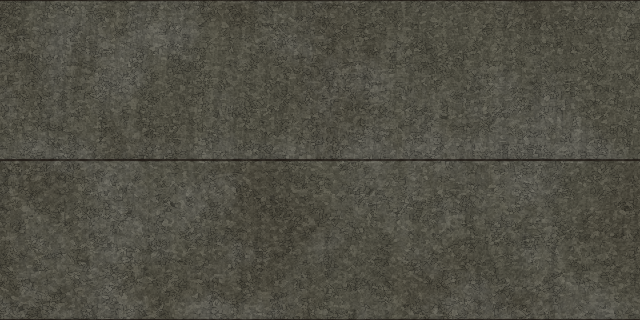
Give the GLSL for this texture, as a Shadertoy shader.

```glsl
// Two wide weathered boards of dark olive grey, stacked and split by thin grooves.
// Warped cellular noise gives crisp pebbles with broken dark creases; value noise
// adds cool wear and faint drag marks, and a loop scatters short dark streaks.

const float BOARDS = 2.0;            // boards down the canvas, one across
const float GROOVE_HALF = 0.0027;    // in canvas heights
const float GROOVE_SOFT = 0.0024;
const float LIP_WIDTH = 0.007;
const float PEBBLE_FREQ = 92.0;
const float PEBBLE_TONE = 0.082;
const float CREASE_DEPTH = 0.27;
const float SPECKLE = 0.085;
const float STREAK_DEPTH = 0.30;
const int STREAKS = 12;              // per board

const vec3 OLIVE = vec3(0.309, 0.303, 0.258);
const vec3 UMBER = vec3(0.284, 0.273, 0.229);
const vec3 COOL_WEAR = vec3(0.364, 0.360, 0.330);
const vec3 GROOVE = vec3(0.115, 0.090, 0.072);
const vec3 GRAIN_TINT = vec3(1.0, 0.98, 0.90);

float hash(vec2 p) {
    return fract(sin(dot(p, vec2(127.1, 311.7))) * 43758.5);
}

float noise(vec2 p) {
    vec2 cell = floor(p);
    vec2 f = fract(p);
    f = f * f * (3.0 - 2.0 * f);
    float low = mix(hash(cell), hash(cell + vec2(1.0, 0.0)), f.x);
    float high = mix(hash(cell + vec2(0.0, 1.0)), hash(cell + vec2(1.0)), f.x);
    return mix(low, high, f.y);
}

float fbm(vec2 p) {
    float sum = 0.0;
    float weight = 0.5;
    for (int i = 0; i < 5; i++) {
        sum += weight * noise(p);
        p = p * 2.03 + 17.3;
        weight *= 0.55;
    }
    return sum / 1.055;
}

// Cellular grain: x is the gap to the next pebble, y the tone of this pebble.
vec2 pebbles(vec2 p) {
    vec2 cell = floor(p);
    float nearest = 9.0;
    float second = 9.0;
    float tone = 0.0;
    for (int j = -1; j <= 1; j++) {
        for (int i = -1; i <= 1; i++) {
            vec2 id = cell + vec2(float(i), float(j));
            float d = length(id + vec2(hash(id), hash(id + 57.0)) - p);
            second = min(second, max(d, nearest));
            if (d < nearest) {
                nearest = d;
                tone = hash(id + 113.0);
            }
        }
    }
    return vec2(second - nearest, tone);
}

// Short, thin, ragged vertical stains at random places on one board.
float darkStreaks(vec2 p, float board, float aspect) {
    float total = 0.0;
    for (int i = 0; i < STREAKS; i++) {
        vec2 seed = vec2(float(i) + 1.0, board * 19.0 + 3.0);
        vec2 center = vec2(hash(seed) * aspect,
                           (board + 0.1 + 0.8 * hash(seed + 41.0)) / BOARDS);
        vec2 size = vec2(mix(0.002, 0.008, hash(seed + 73.0)),
                         mix(0.020, 0.090, hash(seed + 97.0)));
        vec2 d = (p - center) / size;
        total += exp(-dot(d, d)) * mix(0.2, 0.9, hash(seed + 11.0));
    }
    return min(total, 1.0) * smoothstep(0.2, 0.65, noise(p * vec2(110.0, 70.0)));
}

void mainImage(out vec4 fragColor, in vec2 fragCoord) {
    vec2 p = fragCoord / iResolution.y;
    float aspect = iResolution.x / iResolution.y;
    float board = floor(p.y * BOARDS);
    float along = fract(p.y * BOARDS);                 // 0 at board bottom, 1 at top
    vec2 q = p + board * vec2(7.3, 2.9);               // separate wear per board

    // Broad tone: brown areas, then grainy cool wear low on the board and at left.
    float patches = fbm(q * vec2(3.6, 3.0));
    vec3 color = mix(UMBER, OLIVE, smoothstep(0.25, 0.65, patches));
    float lowerWear = 1.0 - smoothstep(0.02, 0.22, along);
    float leftWear = 1.0 - smoothstep(0.05, 0.60, p.x);
    float wearField = fbm(q * vec2(6.0, 5.0) + 53.0) + 0.15 * (noise(q * 75.0) - 0.5);
    float wear = smoothstep(0.42, 0.92, wearField + 0.20 * lowerWear + 0.07 * leftWear);
    color = mix(color, COOL_WEAR, 0.85 * wear);

    // Fine drag marks and stains.
    float drag = fbm(q * vec2(48.0, 4.5)) - 0.5;
    color *= 1.0 + drag * mix(0.06, 0.30, noise(q * 2.7 + 9.0));
    color *= 1.0 - STREAK_DEPTH * darkStreaks(p, board, aspect);

    // Irregular pebbles of skewed brightness, with creases that come and go.
    vec2 warp = vec2(noise(q * 60.0), noise(q * 60.0 + 29.0)) - 0.5;
    vec2 grain = pebbles((q + 0.012 * warp) * PEBBLE_FREQ * vec2(0.85, 1.15));
    float crease = 1.0 - smoothstep(0.03, 0.24, grain.x);
    float broken = smoothstep(0.35, 0.70, noise(q * vec2(42.0, 50.0) + 5.0));
    float speck = noise(q * 240.0) - 0.5;
    color += (grain.y * grain.y - 0.30) * PEBBLE_TONE * GRAIN_TINT;
    color += speck * SPECKLE * GRAIN_TINT;
    color *= 1.0 - CREASE_DEPTH * crease * broken;
    color += 0.012 * GRAIN_TINT;

    // Broken pale lip under each groove, then the soft, uneven groove itself.
    float fromTop = (1.0 - along) / BOARDS;
    float edge = min(along, 1.0 - along) / BOARDS;
    float lip = exp(-pow((fromTop - LIP_WIDTH) / (0.5 * LIP_WIDTH), 2.0));
    color += 0.07 * lip * smoothstep(0.3, 0.8, noise(vec2(q.x * 70.0, 4.0)));
    color *= 1.0 - 0.14 * exp(-edge / 0.007);
    float ragged = GROOVE_HALF + 0.0016 * (noise(vec2(p.x * 75.0, 8.0)) - 0.5);
    float soft = max(GROOVE_SOFT, 0.5 / iResolution.y);
    float groove = 1.0 - smoothstep(ragged - soft, ragged + soft, edge);
    color = mix(color, GROOVE, groove * mix(0.78, 0.96, noise(vec2(p.x * 38.0, 2.0))));

    fragColor = vec4(clamp(color, 0.0, 1.0), 1.0);
}
```
